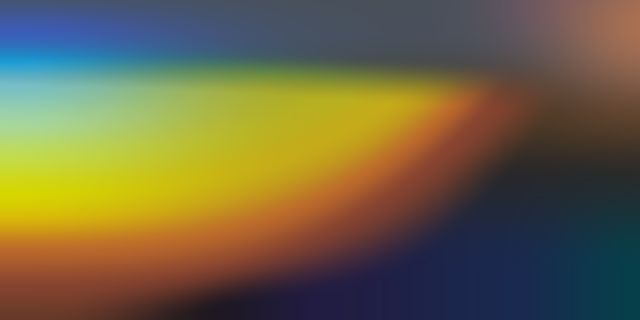
Reproduce this background procedurally as a WebGL 1 fragment shader.

```glsl
precision highp float;
// Blurred spectral beam sweeping from the left into a dark dusk, with a copper glow at upper right.

uniform vec2 u_resolution;

#define BEAM_BEND 1.25    // how strongly the warm bands climb to the right
#define RIM_HEIGHT 0.222  // depth of the upper beam edge at the left
#define RIM_DROP 0.09     // how far that edge sinks to the right
#define RIM_SOFT 0.05     // half width of the upper edge
#define FADE_START 0.86   // band position where the beam starts to fade

// Soft elliptical glow, 1 at its centre
float glow(vec2 p, vec2 centre, vec2 radius) {
  vec2 d = (p - centre) / radius;
  return exp(-dot(d, d));
}

// Colour along the bottom, left to right
vec3 floorColour(float x) {
  vec3 brown = vec3(0.39, 0.22, 0.155);
  vec3 soot = vec3(0.11, 0.09, 0.12);
  vec3 indigo = vec3(0.13, 0.11, 0.26);
  vec3 navy = vec3(0.10, 0.16, 0.31);
  vec3 teal = vec3(0.02, 0.25, 0.29);
  vec3 c = mix(brown, soot, smoothstep(0.08, 0.36, x));
  c = mix(c, indigo, smoothstep(0.30, 0.52, x));
  c = mix(c, navy, smoothstep(0.50, 0.82, x));
  return mix(c, teal, smoothstep(0.78, 1.02, x));
}

// Dusk backdrop: slate sky, umber haze, charcoal, then the floor
vec3 backdrop(vec2 p, float rim) {
  vec3 slate = mix(vec3(0.28, 0.32, 0.33), vec3(0.29, 0.31, 0.36), p.x);
  vec3 umber = vec3(0.28, 0.21, 0.14);
  vec3 charcoal = vec3(0.16, 0.155, 0.155);
  vec3 c = mix(slate, umber, smoothstep(0.10, 0.38, p.y));
  c = mix(c, charcoal, smoothstep(0.36, 0.56, p.y));
  c = mix(c, floorColour(p.x), smoothstep(0.48, 0.85, p.y));

  // Coloured light in the sky
  vec3 blue = vec3(0.24, 0.35, 0.71);
  vec3 cyan = vec3(0.07, 0.60, 0.85);
  vec3 green = vec3(0.25, 0.52, 0.28);
  vec3 mauve = vec3(0.45, 0.32, 0.44);
  vec3 copper = vec3(0.67, 0.44, 0.32);
  c = mix(c, blue, glow(p, vec2(0.0, 0.11), vec2(0.33, 0.10)));
  c = mix(c, cyan, glow(p, vec2(0.0, 0.205), vec2(0.28, 0.065)));
  c = mix(c, green, 0.6 * glow(p, vec2(0.40, rim), vec2(0.22, 0.05)));
  c = mix(c, mauve, 0.5 * glow(p, vec2(0.86, 0.0), vec2(0.10, 0.12)));
  return mix(c, copper, glow(p, vec2(1.02, 0.08), vec2(0.16, 0.24)));
}

// Beam colour by bent band position; its pale bands turn olive to the right
vec3 beamColour(float band, float x) {
  float olive = smoothstep(0.0, 0.5, x);
  vec3 aqua = mix(vec3(0.45, 0.74, 0.79), vec3(0.62, 0.65, 0.16), olive);
  vec3 mint = mix(vec3(0.65, 0.84, 0.63), vec3(0.67, 0.67, 0.15), olive);
  vec3 lime = mix(vec3(0.76, 0.86, 0.31), vec3(0.72, 0.69, 0.13), olive);
  vec3 yellow = mix(vec3(0.84, 0.84, 0.0), vec3(0.77, 0.67, 0.10), olive);
  vec3 gold = mix(vec3(0.86, 0.71, 0.04), vec3(0.76, 0.59, 0.12), olive);
  vec3 orange = vec3(0.74, 0.42, 0.17);
  vec3 rust = vec3(0.54, 0.27, 0.19);
  vec3 c = mix(aqua, mint, smoothstep(0.24, 0.40, band));
  c = mix(c, lime, smoothstep(0.37, 0.50, band));
  c = mix(c, yellow, smoothstep(0.47, 0.61, band));
  c = mix(c, gold, smoothstep(0.60, 0.71, band));
  c = mix(c, orange, smoothstep(0.67, 0.79, band));
  return mix(c, rust, smoothstep(0.76, 0.90, band));
}

void main() {
  // Canvas position, with depth measured down from the top
  vec2 p = gl_FragCoord.xy / u_resolution;
  p.y = 1.0 - p.y;

  // Upper edge and lower fade of the beam
  float rim = RIM_HEIGHT + RIM_DROP * p.x * p.x;
  float soft = RIM_SOFT + 0.045 * p.x;
  float band = p.y + BEAM_BEND * p.x * p.x * p.x;
  float fadeEnd = 1.02 + 0.17 * smoothstep(0.35, 0.72, p.x);
  float beam = smoothstep(rim - soft, rim + soft, p.y)
             * (1.0 - smoothstep(FADE_START, fadeEnd, band));

  vec3 colour = mix(backdrop(p, rim), beamColour(band, p.x), beam);
  gl_FragColor = vec4(colour, 1.0);
}
```
